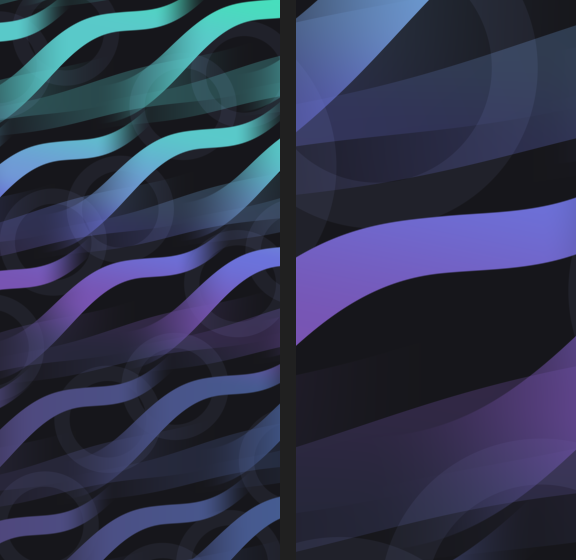
Left, the full canvas; right, a detail of the centre.
A Shadertoy shader for this background:

```glsl
// Staggered glowing wave ribbons with faint sheets and rings on a near-black ground.

// Canvas is 3.84 units wide, y runs downward from the top edge.
const float WIDTH = 3.84;

// Soft-edged coverage of a band around zero.
float band(float d, float halfWidth, float aa) {
    return 1.0 - smoothstep(-aa, aa, abs(d) - halfWidth);
}

// Teal to blue to violet down the canvas, then muted slate.
vec3 ribbonColor(vec2 p) {
    float s = p.y - 0.2 * p.x;
    vec3 c = mix(vec3(0.28, 0.87, 0.74), vec3(0.35, 0.79, 0.79), smoothstep(-0.75, 0.1, s));
    c = mix(c, vec3(0.44, 0.60, 0.84), smoothstep(1.2, 2.4, s));
    c = mix(c, vec3(0.42, 0.45, 0.86), smoothstep(2.3, 2.85, s));
    c = mix(c, vec3(0.47, 0.33, 0.70), smoothstep(2.8, 3.9, s));
    vec3 slate = mix(vec3(0.31, 0.28, 0.49), vec3(0.27, 0.36, 0.57), p.x / WIDTH);
    return mix(c, slate, smoothstep(3.9, 4.7, s));
}

// Position inside the ribbon cell: row j, neighbour k.
vec2 ribbonCell(vec2 p, float j, float k) {
    float x = p.x + 0.8 * j;
    float i = floor(x / 1.9) - k;
    return vec2(x - 1.9 * i, p.y - 1.77 * j + 0.16 * i);
}

// Wide translucent sheet below each ribbon.
float sheetAlpha(vec2 q, float aa) {
    float center = 1.66 - 0.22 * q.x + 0.03 * sin(2.5 * q.x);
    float fade = smoothstep(-0.7, 1.6, q.x) * (1.0 - smoothstep(1.8, 3.5, q.x));
    return 0.28 * fade * band(q.y - center, 0.20 + 0.04 * q.x, aa);
}

// S-shaped ribbon, broad at its dim foot and narrow along its crest.
float ribbonAlpha(vec2 q, float aa) {
    float phase = 6.2832 * (q.x - 0.55) / 2.5;
    float center = 0.95 - 0.53 * (q.x - 0.55) - 0.185 * sin(phase);
    float halfWidth = 0.26 - 0.13 * smoothstep(0.4, 1.65, q.x);
    float fade = smoothstep(-0.6, 1.0, q.x) * (1.0 - smoothstep(2.1, 2.9, q.x));
    return fade * band(q.y - center, halfWidth, aa * 1.3);
}

// Ring of fixed size.
float ring(vec2 p, vec2 center, float aa) {
    return band(length(p - center) - 0.63, 0.105, aa);
}

void mainImage(out vec4 fragColor, in vec2 fragCoord) {
    float aa = 0.8 * WIDTH / iResolution.x;
    vec2 p = vec2(fragCoord.x, iResolution.y - fragCoord.y) * WIDTH / iResolution.x;
    vec3 tint = ribbonColor(p);
    vec3 col = vec3(0.088, 0.088, 0.106);

    // Sheets
    for (int j = -1; j <= 5; j++)
        for (int k = 1; k >= -1; k--)
            col = mix(col, tint, sheetAlpha(ribbonCell(p, float(j), float(k)), aa));

    // Rings, in slanted columns
    float rings = 0.0;
    for (int j = 0; j < 4; j++) {
        vec2 r = p - float(j) * vec2(0.75, 2.43);
        rings += ring(r, vec2(0.90, 0.44), aa) + ring(r, vec2(2.51, 1.46), aa);
        rings += ring(r, vec2(-1.63, -0.09), aa) + ring(r, vec2(-0.02, 0.89), aa);
        rings += ring(r, vec2(3.35, 1.02), aa);
    }
    col += rings * vec3(0.036, 0.040, 0.058);

    // Ribbons, each foot laid over the fading tail of its left neighbour
    for (int j = -1; j <= 5; j++)
        for (int k = 1; k >= -1; k--)
            col = mix(col, tint, ribbonAlpha(ribbonCell(p, float(j), float(k)), aa));

    fragColor = vec4(col, 1.0);
}
```
